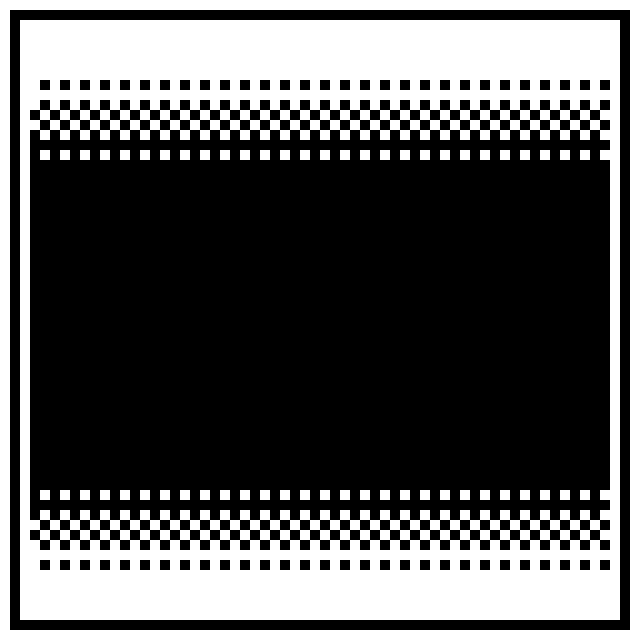
Give the GLSL for this pattern, as a Shadertoy shader.

```glsl
// A framed black band whose upper and lower edges fade to white by 2x2 ordered dither.

// Ink (1 = black) of one cell on the 64 by 64 grid
float cellInk(vec2 cell) {
    // Rings counted from the canvas border: white, black, white, then the band
    vec2 inset = min(cell, 63.0 - cell);
    float ring = min(inset.x, inset.y);
    if (ring < 3.0) return ring == 1.0 ? 1.0 : 0.0;

    // Each place in the 2x2 dither tile has its own reach from the band's axis
    float rowDistance = abs(cell.y - 31.0);
    vec2 parity = mod(vec2(cell.x, rowDistance), 2.0);
    float reach = parity.x < 0.5 ? mix(24.0, 15.0, parity.y)
                                 : mix(18.0, 21.0, parity.y);
    return step(rowDistance, reach);
}

void mainImage(out vec4 fragColor, in vec2 fragCoord) {
    float side = min(iResolution.x, iResolution.y);
    vec2 corner = 0.5 * (iResolution.xy - side);

    // Average 4x4 subsamples to smooth the cell edges at any size
    float ink = 0.0;
    for (int j = 0; j < 4; j++) {
        for (int i = 0; i < 4; i++) {
            vec2 offset = (vec2(i, j) + 0.5) / 4.0 - 0.5;
            vec2 uv = (fragCoord + offset - corner) / side;
            ink += cellInk(floor(uv * 64.0)) / 16.0;
        }
    }

    fragColor = vec4(vec3(1.0 - ink), 1.0);
}
```
